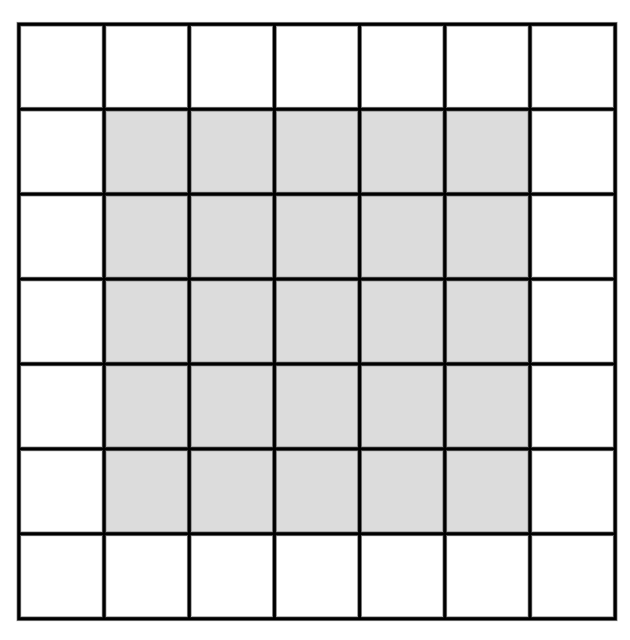
Write a Shadertoy shader that draws this pattern.

```glsl
// Draws a seven by seven black line grid with a grey five by five block of cells inside.

const float CELL_COUNT = 7.0;
const vec2 GRID_ORIGIN = vec2(0.0295, 0.0332);  // lower left corner, in canvas heights
const vec2 CELL_SIZE = vec2(0.1331, 0.1327);
const float LINE_HALF_WIDTH = 0.0030;
const float EDGE_SOFTNESS = 0.0017;

const vec3 PAPER = vec3(1.0);
const vec3 SHADE = vec3(0.862);
const vec3 INK = vec3(0.0);

// Signed distance to an axis-aligned box, with square corners.
float boxDistance(vec2 p, vec2 low, vec2 high) {
    vec2 outside = max(low - p, p - high);
    return max(outside.x, outside.y);
}

// Signed distance to the strokes of a bounded grid.
float gridDistance(vec2 p, vec2 cell, float count, float halfWidth) {
    vec2 nearestLine = clamp(round(p / cell), 0.0, count) * cell;
    vec2 offset = abs(p - nearestLine);
    float strokes = min(offset.x, offset.y);
    float bounds = boxDistance(p, vec2(0.0), cell * count);
    return max(strokes, bounds) - halfWidth;
}

// Coverage of a shape from its signed distance.
float coverage(float signedDistance, float softness) {
    return 1.0 - smoothstep(-softness, softness, signedDistance);
}

void mainImage(out vec4 fragColor, in vec2 fragCoord) {
    vec2 p = fragCoord / iResolution.y - GRID_ORIGIN;
    float softness = max(EDGE_SOFTNESS, 0.75 / iResolution.y);

    // Shaded block, one cell in from every side
    float block = boxDistance(p, CELL_SIZE, CELL_SIZE * (CELL_COUNT - 1.0));
    vec3 color = mix(PAPER, SHADE, coverage(block, softness));

    // Grid lines on top
    float lines = gridDistance(p, CELL_SIZE, CELL_COUNT, LINE_HALF_WIDTH);
    color = mix(color, INK, coverage(lines, softness));

    fragColor = vec4(color, 1.0);
}
```
